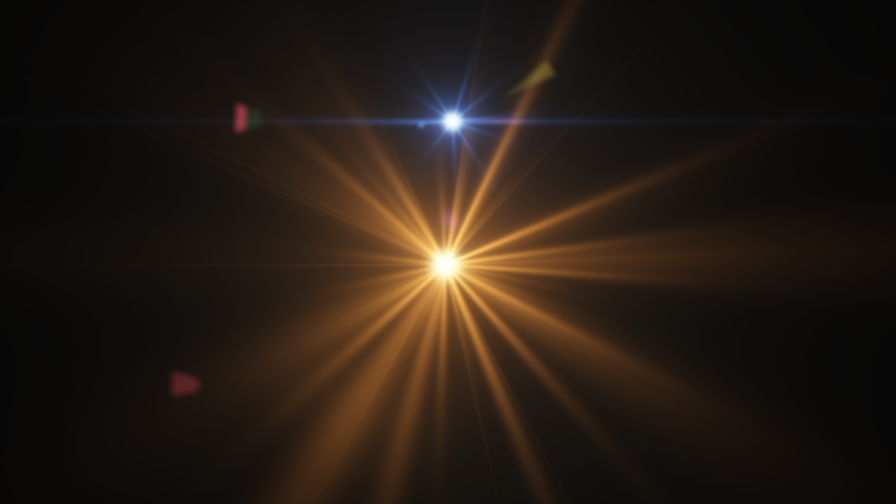
A Shadertoy shader for this background:

```glsl
// Warm sunburst with a blue anamorphic flare and small lens ghosts on black.

// Positions and lengths are in canvas heights, origin at the lower left.
const vec2 SUN_POS = vec2(0.884, 0.4745);
const vec2 STAR_POS = vec2(0.898, 0.759);
const vec3 AMBIENT = vec3(0.024, 0.024, 0.024);
const vec3 HAZE_COLOR = vec3(0.088, 0.078, 0.063);
const vec3 SUN_COLOR = vec3(1.0, 0.47, 0.13);
const vec3 CORE_COLOR = vec3(1.0, 0.80, 0.50);
const vec3 STAR_COLOR = vec3(0.17, 0.40, 1.0);
const vec3 ROSE = vec3(0.80, 0.17, 0.24);
const vec3 OLIVE = vec3(0.30, 0.29, 0.07);
const vec3 VIOLET = vec3(0.34, 0.12, 0.30);
const float TAU = 6.2831853;
const float MIN_THICKNESS = 0.0026;
const int FILAMENTS = 14;
const int SHORT_RAYS = 20;
const int SPIKES = 10;

// Each ray: angle in degrees, half width in degrees, falloff length, strength.
const vec4 BEAMS[9] = vec4[9](
    vec4(2.0, 5.5, 0.30, 0.60), vec4(21.0, 6.0, 0.18, 0.65),
    vec4(64.0, 5.0, 0.17, 0.65), vec4(128.0, 11.0, 0.17, 0.60),
    vec4(149.0, 9.0, 0.19, 0.65), vec4(-151.0, 10.0, 0.22, 0.70),
    vec4(-122.0, 6.5, 0.36, 0.75), vec4(-104.0, 3.6, 0.24, 0.90),
    vec4(-31.0, 8.0, 0.25, 0.75));
const vec4 STREAKS[12] = vec4[12](
    vec4(-4.0, 1.4, 0.13, 1.6), vec4(7.5, 1.2, 0.13, 1.5),
    vec4(22.5, 1.4, 0.15, 1.9), vec4(64.0, 1.6, 0.18, 1.9),
    vec4(80.0, 1.9, 0.09, 1.8), vec4(121.0, 2.2, 0.11, 1.6),
    vec4(139.0, 2.3, 0.12, 1.8), vec4(-138.0, 2.7, 0.13, 1.6),
    vec4(-92.0, 2.1, 0.10, 2.0), vec4(-67.0, 2.3, 0.17, 1.8),
    vec4(-48.0, 2.2, 0.14, 1.6), vec4(-28.0, 1.9, 0.14, 1.5));

float hash(float n) {
    n = fract(n * 0.1031);
    n *= n + 33.33;
    return fract(n * (n + n));
}

float gauss(float x) { return exp(-x * x); }

vec2 rotate(vec2 p, float a) {
    float c = cos(a), s = sin(a);
    return vec2(c * p.x + s * p.y, c * p.y - s * p.x);
}

// Angular ray with a minimum thickness so that it stays smooth.
float ray(float r, float angle, vec4 k) {
    float d = mod(angle - radians(k.x) + 0.5 * TAU, TAU) - 0.5 * TAU;
    return k.w * gauss(d / (radians(k.y) + MIN_THICKNESS / r)) * exp(-r / k.z);
}

// Soft block along x, whose half height runs from h.x to h.y.
float ghost(vec2 p, float len, vec2 h, float blur) {
    float side = mix(h.x, h.y, clamp(p.x / len, 0.0, 1.0)) - abs(p.y);
    return smoothstep(-blur, blur, side) * smoothstep(-blur, blur, p.x)
         * smoothstep(-blur, blur, len - p.x);
}

vec3 sun(vec2 p) {
    float r = length(p) + 1e-4, a = atan(p.y, p.x), rays = 0.0;
    for (int i = 0; i < 9; i++) rays += ray(r, a, BEAMS[i]);
    for (int i = 0; i < 12; i++) rays += ray(r, a, STREAKS[i]);
    for (int i = 0; i < SHORT_RAYS; i++) {
        float n = float(i) + 1.0;
        float angle = 360.0 * (n + hash(n * 17.0)) / float(SHORT_RAYS);
        rays += ray(r, a, vec4(angle, 2.2, 0.065, 1.3));
    }
    for (int i = 0; i < FILAMENTS; i++) {
        float n = float(i) + 1.0;
        float angle = 360.0 * (n + hash(n * 7.0)) / float(FILAMENTS);
        rays += ray(r, a, vec4(angle, 0.15, 0.12 + 0.1 * hash(n * 13.0), 0.2));
    }
    vec3 c = SUN_COLOR * (rays + 1.2 * exp(-r / 0.10));
    c += CORE_COLOR * (5.0 * gauss(r / 0.023) + 0.8 * exp(-r / 0.028));
    // Cloudy glow below, and a wide sheet of light to either side.
    c += SUN_COLOR * 0.14 * gauss(length(p - vec2(-0.17, -0.27)) / 0.15);
    c += SUN_COLOR * 0.07 * gauss((p.y - 0.02) / 0.09) * exp(-abs(p.x) / 0.65);
    return c + HAZE_COLOR * gauss(r / 0.6);
}

vec3 star(vec2 p) {
    float r = length(p) + 1e-4, a = atan(p.y, p.x), rays = 0.0;
    for (int i = 0; i < SPIKES; i++) {
        float n = float(i) + 1.0;
        float angle = 360.0 * (n + 0.6 * hash(n * 19.0)) / float(SPIKES);
        rays += ray(r, a, vec4(angle, 2.0, 0.03 + 0.025 * hash(n * 31.0), 0.8));
    }
    float x = abs(p.x);
    float line = gauss(p.y / 0.006) * (0.75 * exp(-x / 0.10) + 0.08 * exp(-x / 0.6));
    line += 0.08 * gauss(p.y / 0.02) * exp(-x / 0.25);
    vec3 c = STAR_COLOR * (rays + line + 1.6 * exp(-r / 0.027));
    c += vec3(0.08, 0.10, 0.16) * exp(-r / 0.12);
    c += 4.0 * vec3(0.75, 0.9, 1.0) * gauss(r / 0.015);
    c += STAR_COLOR * 0.8 * gauss(length(p - vec2(-0.062, -0.007)) / 0.007);
    return c + VIOLET * 0.6 * gauss((p.x - 0.10) / 0.04) * gauss(p.y / 0.006);
}

vec3 ghosts(vec2 uv) {
    // Rose edge fading into green.
    vec2 p = rotate(uv - vec2(0.469, 0.766), -0.05);
    vec3 tint = mix(ROSE, vec3(0.04, 0.11, 0.05), smoothstep(0.006, 0.030, p.x));
    vec3 c = tint * ghost(p, 0.050, vec2(0.027, 0.015), 0.012);
    // Dim rose block.
    p = rotate(uv - vec2(0.342, 0.238), -0.03);
    c += ROSE * 0.42 * ghost(p, 0.052, vec2(0.024, 0.012), 0.013);
    // Olive wedge and violet glint.
    p = rotate(uv - vec2(1.007, 0.811), 0.56);
    c += OLIVE * ghost(p, 0.102, vec2(0.001, 0.016), 0.010) * (0.45 + 4.5 * p.x);
    p = rotate(uv - vec2(0.894, 0.562), 0.4);
    return c + VIOLET * gauss(length(p * vec2(1.0, 0.75)) / 0.016);
}

void mainImage(out vec4 fragColor, in vec2 fragCoord) {
    vec2 uv = fragCoord / iResolution.y;
    vec3 light = AMBIENT + sun(uv - SUN_POS) + star(uv - STAR_POS) + ghosts(uv);
    fragColor = vec4(1.0 - exp(-light), 1.0);
}
```
